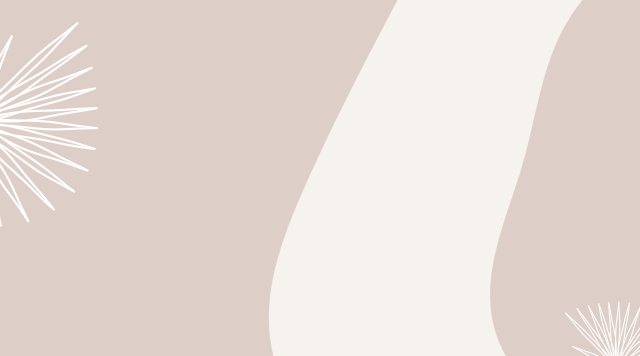
This background is drawn by a WebGL 2 fragment shader. Its source:

```glsl
#version 300 es
precision highp float;
// Cream ribbon flowing down a dusty beige field, with two line-drawn petal bursts.

#define BEIGE vec3(0.867, 0.808, 0.780)
#define CREAM vec3(0.963, 0.950, 0.930)
#define WHITE vec3(1.0)
#define PETALS 13
#define LAST 11.0          // last petal before the gap in the fan
#define PETAL_WIDTH 0.03   // half width, relative to burst size
#define STROKE 0.0085      // half thickness, relative to burst size
#define WOBBLE 0.006       // hand-drawn irregularity

uniform vec2 u_resolution;
out vec4 fragColor;

const float PI = 3.14159265;

// Cubic through two knots, each given as (y, x, slope dx/dy)
float hermite(float y, vec3 a, vec3 b) {
    float h = b.x - a.x;
    float t = (y - a.x) / h;
    float s = t * t * (3.0 - 2.0 * t);
    float u = 1.0 - t;
    return mix(a.y, b.y, s) + h * t * u * (a.z * u - b.z * t);
}

float leftEdge(float y) {
    vec3 middle = vec3(0.5, 0.868, 0.45);
    return y < 0.5 ? hermite(y, vec3(0.0, 0.769, -0.25), middle)
                   : hermite(y, middle, vec3(1.0, 1.118, 0.53));
}

float rightEdge(float y) {
    vec3 middle = vec3(0.5, 1.458, 0.32);
    vec3 upper = vec3(0.75, 1.522, 0.26);
    if (y < 0.5) return hermite(y, vec3(0.0, 1.4225, -0.56), middle);
    if (y < 0.75) return hermite(y, middle, upper);
    return hermite(y, upper, vec3(1.0, 1.638, 0.80));
}

// Distance to the outline of one petal lying along +x
float petalOutline(vec2 q, float len, float seed) {
    float along = clamp(q.x, 0.0, len);
    float t = along / len;
    float bend = WOBBLE * sin(6.0 * t + 2.0 * seed) * (1.0 - t);
    float halfWidth = PETAL_WIDTH * sin(PI * pow(t, 0.8));
    halfWidth *= 1.0 + 0.2 * sin(9.0 * t + 2.4 * seed);
    return length(vec2(q.x - along, abs(q.y - bend) - halfWidth));
}

// Distance to a fan of petals, in units of the burst size
float burst(vec2 p, float turn) {
    float nearest = 1e3;
    for (int k = 0; k < PETALS; k++) {
        float i = float(k);
        float gap = step(LAST + 0.5, i);
        float phase = PI * i / LAST;
        float angle = -74.0 + 10.6 * i + 8.0 * sin(phase) + 2.0 * sin(2.0 * phase) + 12.3 * gap;
        float len = 0.867 + 0.0267 * i + 0.053 * sin(2.0 * phase) - 0.46 * gap;
        float a = radians(angle + turn);
        vec2 dir = vec2(cos(a), sin(a));
        vec2 q = vec2(dot(p, dir), dot(p, vec2(-dir.y, dir.x)));
        nearest = min(nearest, petalOutline(q, len, i));
    }
    return nearest;
}

// Antialiased coverage of a burst's strokes
float burstMask(vec2 p, vec2 center, float size, float turn, float pixel) {
    float d = burst((p - center) / size, turn) - STROKE;
    return clamp(0.5 - d * size / pixel, 0.0, 1.0);
}

void main() {
    vec2 p = gl_FragCoord.xy / u_resolution * vec2(1.8, 1.0);
    float pixel = 1.0 / u_resolution.y;

    // Ribbon between the two curved edges
    float inside = min(p.x - leftEdge(p.y), rightEdge(p.y) - p.x);
    float ribbon = smoothstep(-0.75 * pixel, 0.75 * pixel, inside);
    vec3 color = mix(BEIGE, CREAM, ribbon);

    // Large burst at the left, small one rising from the lower right
    float strokes = burstMask(p, vec2(-0.082, 0.659), 0.351, 0.0, pixel);
    strokes = max(strokes, burstMask(p, vec2(1.734, -0.030), 0.179, 91.0, pixel));
    color = mix(color, WHITE, strokes);

    fragColor = vec4(color, 1.0);
}
```
